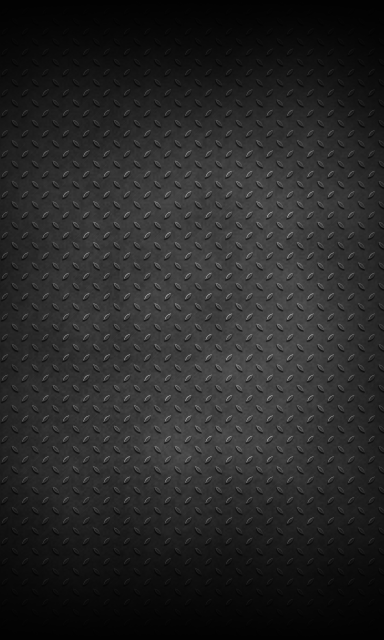
A Shadertoy shader for this texture:

```glsl
#define ROWS 31.4                  // lug periods over the canvas height
#define PHASE vec2(0.238, 0.864)   // lattice position
#define LUG_HALF vec2(0.07, 0.205) // half width, half length
#define LUG_ROUND 0.022            // tip rounding
#define RIM_WIDTH 0.03
#define LIGHT vec2(-0.6, 0.8)
#define SHADOW_OFFSET vec2(-0.015, -0.075)
#define PLATE_LEVEL 0.24
#define STAIN 0.7                  // strength of the cloudy wear
#define GRAIN 0.3

float hash(vec2 p) {
    return fract(sin(dot(p, vec2(127.1, 311.7))) * 43758.5453);
}

float noise(vec2 p) {
    vec2 i = floor(p), f = fract(p);
    f = f * f * (3.0 - 2.0 * f);
    return mix(mix(hash(i), hash(i + vec2(1, 0)), f.x),
               mix(hash(i + vec2(0, 1)), hash(i + vec2(1, 1)), f.x), f.y);
}

float fbm(vec2 p) {
    float sum = 0.0, amp = 0.5;
    for (int i = 0; i < 5; i++) {
        sum += amp * noise(p);
        p = mat2(1.6, 1.2, -1.2, 1.6) * p + 7.3;
        amp *= 0.5;
    }
    return sum;
}

// Signed distance to a rounded lens leaning left or right
float lugDistance(vec2 q, float lean) {
    q = abs(vec2(q.x - lean * q.y, lean * q.x + q.y) * 0.7071);
    float w = LUG_HALF.x, h = LUG_HALF.y;
    float c = (h * h - w * w) / (2.0 * w);
    float d = (q.y - h) * c > q.x * h ? length(q - vec2(0.0, h))
                                      : length(q + vec2(c, 0.0)) - (c + w);
    return d - LUG_ROUND;
}

// Light falling from a broad plateau towards the borders
float vignette(vec2 uv) {
    float side = smoothstep(-0.08, 0.27, min(uv.x, 1.0 - uv.x));
    float vertical = smoothstep(-0.02, 0.34, min(uv.y, 1.0 - uv.y));
    return vertical * mix(0.45, 1.0, side);
}

void mainImage(out vec4 fragColor, in vec2 fragCoord) {
    vec2 uv = fragCoord / iResolution.xy;
    vec2 p = fragCoord / iResolution.y * ROWS;
    float aa = 0.6 * ROWS / iResolution.y;

    // Worn plate: broad stains, fine grain and short scuffs
    float stains = 1.0 + STAIN * (fbm(p * 0.2 + 3.1) - 0.47);
    float grain = GRAIN * (0.6 * noise(p * 11.0) + 0.4 * noise(p * 4.0) - 0.5);
    float scuffs = 0.06 * smoothstep(0.72, 0.95, noise(vec2(p.x + p.y, p.y - p.x) * vec2(1.3, 9.0)));
    float tone = stains + grain + scuffs;

    // Two interleaved lattices: bright right-leaning lugs, dim left-leaning ones
    for (int k = 0; k < 2; k++) {
        float lean = k == 0 ? 1.0 : -1.0;
        float shine = k == 0 ? 0.55 : 0.4;
        vec2 g = p - PHASE + 0.5 * float(1 - k);
        vec2 q = fract(g) - 0.5;
        float wear = 0.8 + 0.4 * hash(floor(g) + 17.0 * float(k));

        float d = lugDistance(q, lean);
        float facing = (lugDistance(q + LIGHT * 0.02, lean)
                      - lugDistance(q - LIGHT * 0.02, lean)) / 0.04;

        float shadow = 1.0 - smoothstep(-0.05, 0.05, lugDistance(q - SHADOW_OFFSET, lean));
        tone *= 1.0 - 0.66 * shadow;

        float body = 1.0 - smoothstep(-aa, aa, d);
        float rim = 1.0 - smoothstep(RIM_WIDTH * 0.4, RIM_WIDTH * 0.4 + aa, abs(d + RIM_WIDTH));
        float lugTone = stains * 1.08 + grain + wear * rim * (shine + 0.45 * facing);
        tone = mix(tone, lugTone, body);
    }

    float level = PLATE_LEVEL * vignette(uv) * max(tone, 0.0) + 0.006;
    fragColor = vec4(vec3(level), 1.0);
}
```
